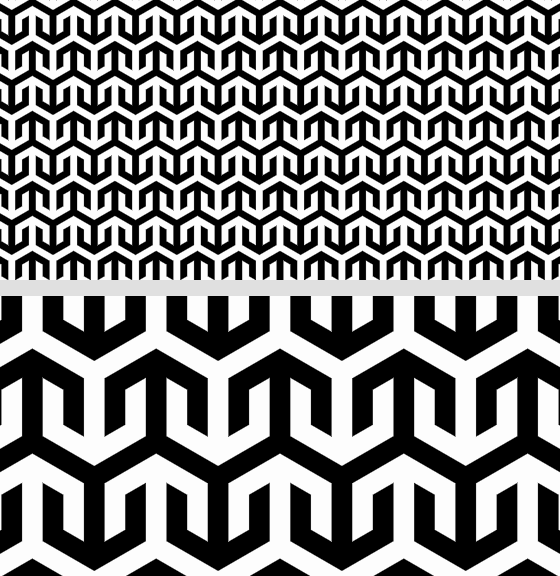
Top, the full canvas; bottom, a detail of the centre.
A Shadertoy shader for this pattern:

```glsl
// Black and white geometric weave: chevron bands carry three-pronged forks that
// point up in one row and, turned half round, down in the next. The plane is
// sheared along the chevrons so that every bar becomes a box distance.

const vec2 PERIOD = vec2(0.1474, 0.25);   // repeat, in canvas heights
const float SLOPE = 0.57735;              // chevrons fall at 30 degrees
const float BAND_OFFSET = -0.007;         // height of the central black peak
const vec3 INK = vec3(0.0);
const vec3 PAPER = vec3(0.992);

// Signed distance from x to the interval [lo, hi].
float interval(float x, float lo, float hi) {
    return abs(x - 0.5 * (lo + hi)) - 0.5 * (hi - lo);
}

// Bar in sheared space; heights are scaled to perpendicular distance.
float bar(vec2 q, vec2 lo, vec2 hi, float heightScale) {
    return max(interval(q.x, lo.x, hi.x),
               interval(q.y, lo.y, hi.y) * heightScale);
}

// Chevron band and the fork above it: q.x from the axis, q.y above the band.
float forkOnBand(vec2 q, float column, float band, float heightScale) {
    float top = 4.0 * band;
    float outer = 2.5 * column;
    float chevron = (abs(q.y) - 0.5 * band) * heightScale;
    float stem = bar(q, vec2(-0.5 * column, 0.0), vec2(0.5 * column, top), heightScale);
    float roof = bar(q, vec2(-outer, 3.0 * band), vec2(outer, top), heightScale);
    float prong = bar(q, vec2(1.5 * column, 1.5 * band), vec2(outer, top), heightScale);
    return min(min(chevron, stem), min(roof, prong));
}

// Folds the plane into one half cell and returns the distance to the ink.
float weave(vec2 p, vec2 period, float slope) {
    float axisDistance = abs(p.x - period.x * round(p.x / period.x));
    float height = p.y + slope * axisDistance;
    height -= period.y * round(height / period.y);

    // Below the band the fork is turned by half a revolution.
    if (height < 0.0) axisDistance = 0.5 * period.x - axisDistance;
    vec2 q = vec2(axisDistance, abs(height));
    return forkOnBand(q, period.x / 6.0, period.y / 9.0, inversesqrt(1.0 + slope * slope));
}

void mainImage(out vec4 fragColor, in vec2 fragCoord) {
    vec2 p = (fragCoord - 0.5 * iResolution.xy) / iResolution.y;
    float d = weave(p - vec2(0.0, BAND_OFFSET), PERIOD, SLOPE);

    // Edge blended across slightly more than one pixel.
    float edgeWidth = 1.15 / iResolution.y;
    float coverage = clamp(0.5 - d / edgeWidth, 0.0, 1.0);
    fragColor = vec4(mix(PAPER, INK, coverage), 1.0);
}
```
